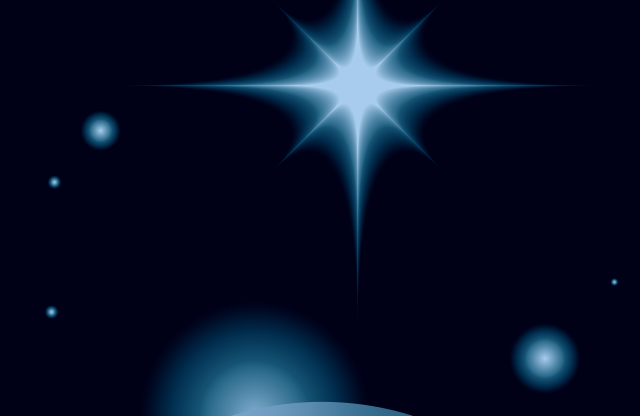
Give the GLSL for this background, as a WebGL 1 fragment shader.

```glsl
precision highp float;

uniform vec2 u_resolution;

const vec3 NIGHT = vec3(0.0, 0.0, 0.09);
const vec3 DEEP = vec3(0.0, 0.18, 0.31);
const vec3 TEAL = vec3(0.10, 0.36, 0.49);
const vec3 PALE = vec3(0.66, 0.80, 0.93);

// Light level 0..1 to colour: night, deep blue, teal, pale blue
vec3 glowColor(float level) {
    vec3 color = mix(NIGHT, DEEP, smoothstep(0.0, 0.3, level));
    color = mix(color, TEAL, smoothstep(0.2, 0.55, level));
    return mix(color, PALE, clamp((level - 0.45) / 0.55, 0.0, 1.0));
}

// Round light fading linearly from its centre
float orb(vec2 p, vec2 center, float radius) {
    return max(1.0 - length(p - center) / radius, 0.0);
}

// Eight-pointed star: concave curves join long axis arms to short diagonal arms
float star(vec2 p, float longArm, float shortArm, float pixel) {
    vec2 q = abs(p);
    float major = max(q.x, q.y);
    float minor = min(q.x, q.y);

    // Oblique coordinates along both arms, with a line core at least a pixel wide
    vec2 along = vec2(major - minor, minor * 1.4142);
    along = max(along - 0.6 * pixel, 0.0) / vec2(longArm, shortArm);

    vec2 falloff = pow(along + 1e-6, vec2(0.53));
    return clamp((1.0 - falloff.x - falloff.y) / 0.52, 0.0, 1.0);
}

// Coverage of a disc with a one-pixel soft edge
float disc(vec2 p, vec2 center, float radius, float pixel) {
    return clamp(0.5 - (length(p - center) - radius) / pixel, 0.0, 1.0);
}

void main() {
    float pixel = 1.0 / u_resolution.y;
    vec2 p = gl_FragCoord.xy * pixel;

    // Large star
    float level = star(p - vec2(0.860, 0.794), 0.58, 0.29, pixel);

    // Distant round lights
    level = max(level, orb(p, vec2(0.242, 0.686), 0.050));
    level = max(level, orb(p, vec2(0.131, 0.562), 0.017));
    level = max(level, orb(p, vec2(0.124, 0.250), 0.017));
    level = max(level, orb(p, vec2(1.477, 0.322), 0.010));
    level = max(level, orb(p, vec2(1.310, 0.138), 0.088));

    // Halo rising behind the horizon
    level = max(level, 0.85 * orb(p, vec2(0.612, 0.0), 0.285));
    vec3 color = glowColor(level);

    // Planet rim, lit from the left
    vec3 rimColor = mix(vec3(0.46, 0.63, 0.78), vec3(0.18, 0.40, 0.53),
                        smoothstep(0.58, 0.98, p.x));
    color = mix(color, rimColor, disc(p, vec2(0.774, -0.694), 0.728, pixel));

    gl_FragColor = vec4(color, 1.0);
}
```
